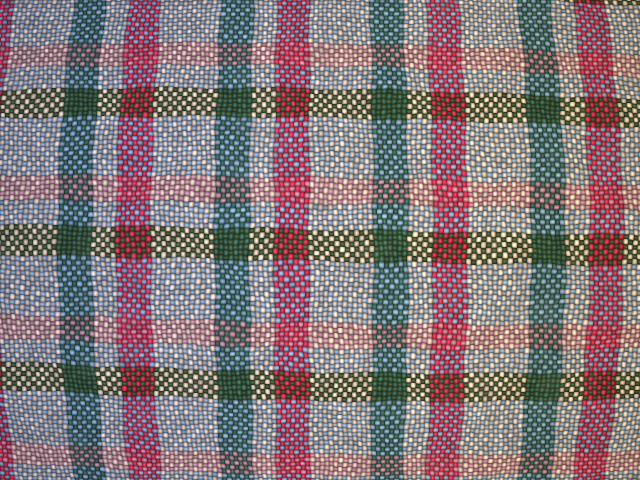
This texture is drawn by a WebGL 2 fragment shader. Its source:

```glsl
#version 300 es
precision highp float;

uniform vec2 u_resolution;
out vec4 fragColor;

float hash(vec2 p) {
  p = fract(p * vec2(0.1031, 0.1137));
  p += dot(p, p.yx + 33.33);
  return fract((p.x + p.y) * p.x * 7.31);
}

// Distance to the nearest scattered point
float cellular(vec2 p) {
  vec2 cell = floor(p);
  float nearest = 2.0;
  for (int y = -1; y <= 1; y++) {
    for (int x = -1; x <= 1; x++) {
      vec2 c = cell + vec2(x, y);
      vec2 point = c + vec2(hash(c + 40.0), hash(c + 91.0));
      nearest = min(nearest, length(p - point));
    }
  }
  return nearest;
}

float band(float thread, float first, float last) {
  return step(first, thread) * step(thread, last);
}

// Vertical threads: 32 to a repeat
vec3 warpColor(float thread) {
  float t = mod(thread, 32.0) + 0.5;
  vec3 tan_ = vec3(0.88, 0.77, 0.67);
  vec3 color = mix(tan_, vec3(0.18, 0.36, 0.28), band(t, 0.0, 7.0));
  return mix(color, vec3(0.85, 0.13, 0.26), band(t, 12.0, 19.0));
}

// Horizontal threads: 28 to a repeat
vec3 weftColor(float thread) {
  float t = mod(thread, 28.0) + 0.5;
  vec3 blue = vec3(0.48, 0.60, 0.72);
  vec3 color = mix(blue, vec3(0.20, 0.29, 0.15), band(t, 0.0, 6.0));
  return mix(color, vec3(0.72, 0.47, 0.55), band(t, 11.0, 16.0));
}

// Bulge and tilt of the cloth, in thread counts
vec2 threadSpace(vec2 p) {
  vec2 s = p * p;
  vec2 q = vec2(p.x * (1.0 + 0.28 * s.y + 0.03 * s.x),
                p.y * (1.0 + 0.11 * s.x + 0.38 * s.y) + 0.018 * p.x);
  vec2 t = q / vec2(0.01036, 0.0109) + vec2(21.25, 4.0);
  // Uneven pull on the threads
  t.x += 0.22 * sin(t.y * 0.31 + 2.0 * sin(t.x * 0.17)) + 0.08 * sin(t.y * 1.3 + t.x);
  t.y += 0.22 * sin(t.x * 0.27 + 2.0 * sin(t.y * 0.21)) + 0.08 * sin(t.x * 1.1 - t.y);
  return t;
}

// Plain weave: warp and weft alternate on top
vec3 weave(vec2 t) {
  vec2 cell = floor(t);
  vec2 f = t - cell - 0.5;
  float warpOnTop = mod(cell.x + cell.y, 2.0);
  vec3 color = mix(weftColor(cell.y), warpColor(cell.x), warpOnTop);

  // Rounded crossing, longer along its own thread
  f *= mix(vec2(0.82, 1.1), vec2(1.1, 0.82), warpOnTop);
  float d = dot(f, f);
  float shade = 1.12 - 1.65 * d;
  float threadTone = hash(mix(vec2(7.0, cell.y), vec2(cell.x, 3.0), warpOnTop) + 150.0);
  shade *= 0.83 + 0.22 * hash(cell + 200.0) + 0.12 * threadTone;
  color *= shade;

  // Soft sheen on the crown of the thread
  return color + 0.09 * smoothstep(0.1, 0.0, d);
}

void main() {
  vec2 centre = 0.5 * u_resolution;
  vec3 color = vec3(0.0);
  for (int y = -1; y <= 1; y++) {
    for (int x = -1; x <= 1; x++) {
      vec2 pixel = gl_FragCoord.xy + vec2(x, y) / 3.0;
      color += weave(threadSpace((pixel - centre) / u_resolution.y)) / 9.0;
    }
  }

  // Lint and worn patches
  vec2 p = (gl_FragCoord.xy - centre) / u_resolution.y;
  vec2 drift = 0.15 * sin(p.yx * 19.0 + 3.0 * sin(p * 11.0));
  float lint = smoothstep(0.45, 0.0, cellular(p * 9.0 + drift + 20.0));
  float wear = 0.5 + 0.5 * sin(p.x * 8.0 + 2.0 * sin(p.y * 7.0));
  color = mix(color, vec3(0.56, 0.55, 0.54), 0.05 + 0.12 * lint * wear);

  // Cool light on the left, warm on the right, dim corners
  color *= mix(vec3(0.94, 0.96, 1.05), vec3(1.05, 1.02, 0.95), smoothstep(-0.67, 0.67, p.x));
  color *= 1.04 - 0.3 * dot(p, p);
  fragColor = vec4(clamp(color, 0.0, 1.0), 1.0);
}
```
